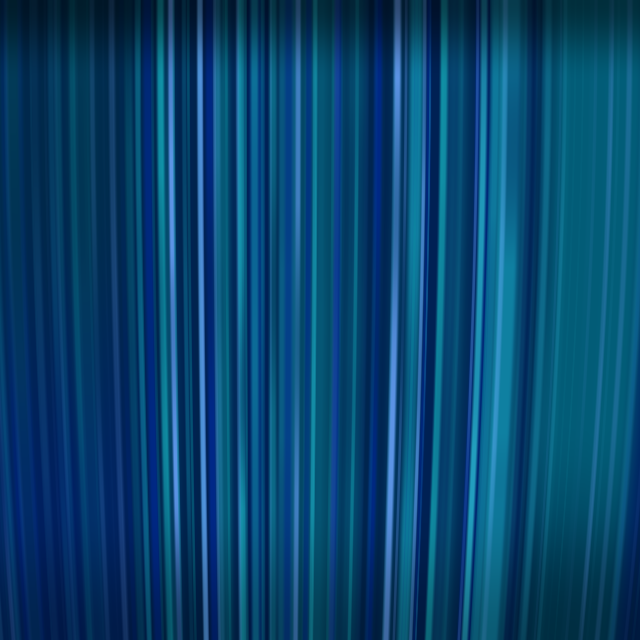
A WebGL 2 fragment shader for this background:

```glsl
#version 300 es
precision highp float;
// Curtain of soft vertical light streaks in navy, blue, teal and sky tones.
uniform vec2 u_resolution;
out vec4 fragColor;

float hash(float n) {
    return fract(sin(n * 127.1 + 3.7) * 4375.85);
}

// One-dimensional gradient noise
float noise(float x) {
    float i = floor(x), f = x - i;
    float a = (hash(i) * 2.0 - 1.0) * f;
    float b = (hash(i + 1.0) * 2.0 - 1.0) * (f - 1.0);
    return 2.0 * mix(a, b, f * f * (3.0 - 2.0 * f));
}

vec3 deepTone(float h) {
    if (h < 0.36) return vec3(0.0, 0.14, 0.30);
    if (h < 0.58) return vec3(0.0, 0.16, 0.55);
    if (h < 0.78) return vec3(0.02, 0.34, 0.46);
    return vec3(0.06, 0.50, 0.63);
}

vec3 brightTone(float h) {
    vec3 sea = mix(vec3(0.04, 0.58, 0.64), vec3(0.22, 0.66, 0.84), smoothstep(0.2, 0.6, h));
    return mix(sea, vec3(0.36, 0.58, 0.90), smoothstep(0.45, 0.7, h));
}

// Lays one row of jittered streaks over a colour
vec3 addStreaks(vec3 color, float u, float y, float count, float width, float strength, bool bright) {
    float cell = floor(u * count);
    for (float k = -1.0; k <= 1.0; k++) {
        float id = cell + k + count * 7.0;
        float center = cell + k + 0.2 + 0.6 * hash(id);
        float halfWidth = width * mix(0.55, 1.3, hash(id + 31.3));
        float d = abs(u * count - center);
        float body = 1.0 - smoothstep(halfWidth * 0.3, halfWidth * 1.2, d);
        // Each streak swells and fades slowly along its length
        float along = clamp(0.9 + 0.7 * noise(y * 2.6 + id * 5.3), 0.0, 1.0);
        float presence = smoothstep(-0.1, 0.65, hash(id + 57.9));
        float tint = hash(id + 83.1);
        vec3 tone = bright ? brightTone(tint) : deepTone(tint);
        color = mix(color, tone, body * along * presence * strength);
    }
    return color;
}

void main() {
    vec2 p = gl_FragCoord.xy / u_resolution;
    float drop = 1.0 - p.y;

    // Streaks bend towards the middle as they fall
    float u = 0.42 + (p.x - 0.42) * (1.0 + 0.1 * drop * drop);

    // Dark folds
    float fold = noise(u * 9.0) + 0.25 * noise(u * 39.0 + 9.0);
    vec3 color = mix(vec3(0.0, 0.13, 0.33), vec3(0.01, 0.28, 0.40), smoothstep(-0.1, 0.4, fold));
    color = addStreaks(color, u, p.y, 19.0, 0.36, 1.0, false);
    color = addStreaks(color, u, p.y, 41.0, 0.27, 0.9, false);

    // Dim left side, turning blue towards the floor
    float left = 1.0 - smoothstep(0.17, 0.26, p.x);
    vec3 shade = mix(vec3(0.0, 0.17, 0.28), vec3(0.0, 0.12, 0.40), smoothstep(0.25, 0.85, drop));
    color = mix(color, shade, left * 0.66);

    // Plain teal panel on the right, sinking into shadow below
    float panel = smoothstep(0.83, 0.89, u) * (1.0 - smoothstep(0.99, 1.04, u));
    vec3 teal = mix(vec3(0.0, 0.25, 0.35), vec3(0.01, 0.38, 0.48), smoothstep(0.05, 0.35, p.y));
    color = mix(color, teal, panel * 0.92);

    // Thin bright streaks, gathered in clusters around the middle
    float glow = smoothstep(0.18, 0.26, u) * (1.0 - smoothstep(0.8, 0.86, u));
    float cluster = smoothstep(-0.35, 0.0, noise(u * 11.0 + 4.5));
    color = addStreaks(color, u, p.y, 31.0, 0.19, mix(0.28, mix(0.5, 1.0, cluster), glow), true);
    color = addStreaks(color, u, p.y, 53.0, 0.17, mix(0.1, 0.4 * cluster, glow), true);

    // Shadow along the top and the bottom
    float topLight = mix(0.5, 1.0, smoothstep(0.0, 0.13, drop));
    float floorLight = mix(0.74, 1.0, smoothstep(0.0, 0.22, p.y));
    color *= topLight * floorLight;

    fragColor = vec4(color, 1.0);
}
```
